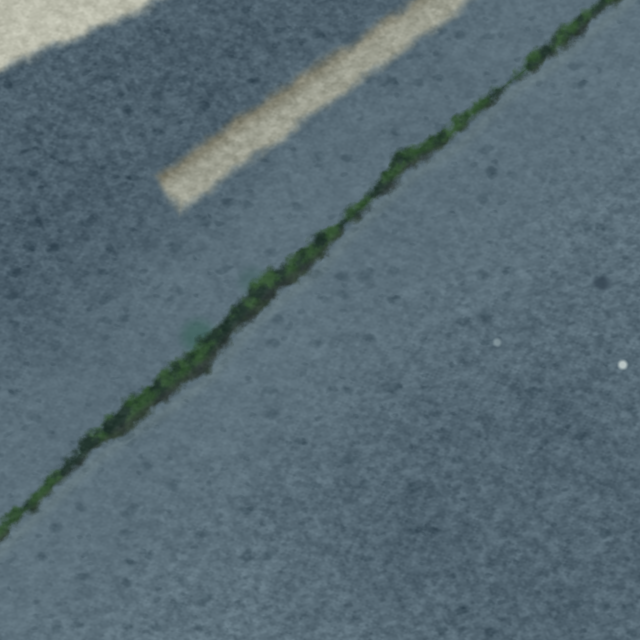
Give the GLSL for this texture, as a Shadertoy shader.

```glsl
// Weathered asphalt crossed by a mossy diagonal crack, with a worn paint stripe
// and a pale painted corner. Layered value noise makes the grain; soft distance
// functions place the paint, and a tapered polyline carries the moss.

const int CRACK_POINTS = 16;
// x, y and half width along the crack
const vec3 CRACK[CRACK_POINTS] = vec3[](
    vec3(-.02, .150, .010), vec3(.065, .229, .010), vec3(.143, .306, .012),
    vec3(.235, .378, .020), vec3(.310, .437, .021), vec3(.365, .497, .014),
    vec3(.417, .551, .018), vec3(.482, .599, .017), vec3(.534, .648, .009),
    vec3(.586, .698, .009), vec3(.632, .748, .015), vec3(.705, .792, .012),
    vec3(.755, .839, .009), vec3(.800, .874, .004), vec3(.850, .914, .011),
    vec3(.965, 1.015, .013));

float hash(vec2 p) {
    return fract(sin(dot(p, vec2(127.1, 311.7))) * 43758.5453);
}

float noise(vec2 p) {
    vec2 cell = floor(p), f = fract(p);
    f = f * f * (3.0 - 2.0 * f);
    return mix(mix(hash(cell), hash(cell + vec2(1, 0)), f.x),
               mix(hash(cell + vec2(0, 1)), hash(cell + vec2(1, 1)), f.x), f.y);
}

float fbm(vec2 p) {
    float sum = 0.0, gain = 0.5;
    for (int i = 0; i < 4; i++) {
        sum += gain * noise(p);
        p = mat2(1.6, 1.2, -1.2, 1.6) * p + 7.3;
        gain *= 0.5;
    }
    return sum / 0.9375;
}

// x: distance outside the crack edge, y: signed offset (positive up-left)
vec2 crackField(vec2 p) {
    float edge = 10.0, nearest = 10.0, side = 1.0;
    for (int i = 0; i < CRACK_POINTS - 1; i++) {
        vec3 a = CRACK[i], b = CRACK[i + 1];
        vec2 ab = b.xy - a.xy, ap = p - a.xy;
        float t = clamp(dot(ap, ab) / dot(ab, ab), 0.0, 1.0);
        float d = length(ap - ab * t);
        edge = min(edge, d - mix(a.z, b.z, t));
        if (d < nearest) {
            nearest = d;
            side = ab.x * ap.y - ab.y * ap.x < 0.0 ? -1.0 : 1.0;
        }
    }
    return vec2(edge, nearest * side);
}

float spot(vec2 p, vec2 center, float radius) {
    return 1.0 - smoothstep(radius * 0.4, radius * 1.3, length(p - center));
}

// Sparse dark pits, one candidate per grid cell
float pits(vec2 p, float scale) {
    vec2 cell = floor(p * scale), f = fract(p * scale);
    vec2 center = 0.3 + 0.4 * vec2(hash(cell + 3.1), hash(cell + 8.7));
    float present = step(0.78, hash(cell + 15.2));
    return present * spot((f - center) * vec2(0.8, 1.2), vec2(0), 0.24);
}

vec3 asphalt(vec2 p, float offset) {
    vec3 dark = vec3(.292, .362, .408), light = vec3(.368, .442, .484);
    float left = smoothstep(.07, .25, offset) * mix(.55, 1.0, smoothstep(.25, .65, p.y));
    float right = 1.0 - smoothstep(.12, .52, length((p - vec2(.86, .18)) * vec2(.9, 1.1)));
    float shade = offset > 0.0 ? .15 + .75 * left : .06 + .62 * right;
    shade += (fbm(p * 9.0) - .5) * .5;
    return mix(light, dark, clamp(shade, 0.0, 1.0));
}

float grain(vec2 p) {
    vec2 q = mat2(.93, -.35, .45, 1.15) * p;
    return (noise(q * 62.0) - .5) * .45 + (noise(q * 125.0 + 4.0) - .5) * .7
         + (noise(q * 230.0 + 9.0) - .5) * .45;
}

void mainImage(out vec4 fragColor, in vec2 fragCoord) {
    vec2 p = fragCoord / iResolution.xy;
    float grit = grain(p);
    float soften = (fbm(p * 38.0) - .5) * .018;

    // Road surface, smoother beside the crack
    vec2 crack = crackField(p);
    vec3 color = asphalt(p, crack.y);
    float roughness = mix(.06, .115, smoothstep(.03, .35, abs(crack.y)));
    color += grit * roughness * vec3(.95, 1.0, 1.0);
    color -= .055 * pits(p + soften, 27.0);
    color -= .035 * pits(p + soften + .37, 48.0);

    // Worn stripe, tapering with distance and browner on its upper edge
    vec2 start = vec2(.270, .704);
    vec2 axis = normalize(vec2(.424, .296));
    vec2 q = p - start;
    float along = dot(q, axis), across = dot(q, vec2(-axis.y, axis.x));
    float halfWidth = mix(.036, .027, clamp(along / .5, 0.0, 1.0));
    float stripeEdge = max(abs(across) - halfWidth, -along - .012) + soften;
    float stripe = 1.0 - smoothstep(-.013, .010, stripeEdge);
    vec3 paint = mix(vec3(.63, .635, .575), vec3(.50, .49, .42), smoothstep(0.0, .032, across));
    color = mix(color, paint + grit * .12, stripe * .94);

    // Pale painted corner
    float corner = dot(p - vec2(0, .889), normalize(vec2(-.111, .254))) + soften;
    color = mix(color, vec3(.73, .735, .675) + grit * .11, smoothstep(-.012, .014, corner));

    // Moss, with a pale lower rim and a faint green fringe above
    float ragged = crack.x + (fbm(p * 55.0) - .5) * .024;
    float rim = exp(-pow((crack.x - .012) / .010, 2.0)) * step(crack.y, 0.0);
    color += rim * vec3(.025, .022, .008);
    float fringe = spot(p, vec2(.310, .474), .030) + .5 * spot(p, vec2(.395, .560), .025);
    color = mix(color, vec3(.22, .38, .34), .6 * fringe);
    vec3 moss = mix(vec3(.13, .20, .17), vec3(.20, .32, .19), smoothstep(.3, .7, fbm(p * 48.0 + 5.0)));
    moss = mix(moss, vec3(.20, .22, .22), .65 * smoothstep(.002, -.012, crack.y));
    color = mix(color, moss + grit * .07, .94 * (1.0 - smoothstep(-.007, .007, ragged)));

    // Loose pebbles and a stain
    color = mix(color, vec3(.72, .77, .77), spot(p, vec2(.973, .430), .008));
    color = mix(color, vec3(.56, .63, .65), .7 * spot(p, vec2(.777, .465), .007));
    color = mix(color, vec3(.19, .25, .30), .7 * spot(p + soften, vec2(.940, .557), .014));
    fragColor = vec4(clamp(color, 0.0, 1.0), 1.0);
}
```
